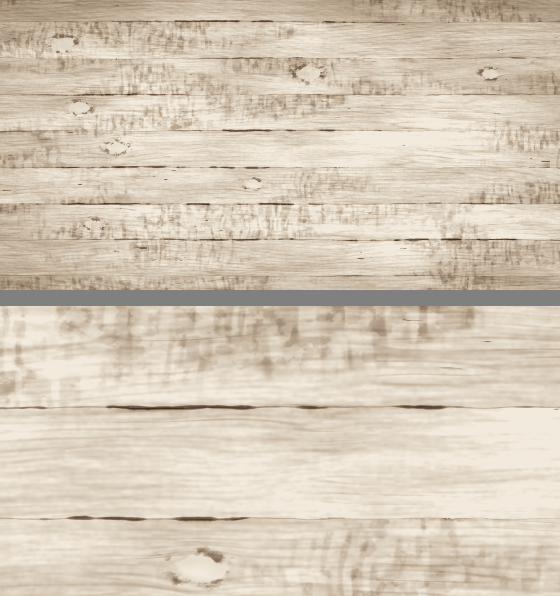
Top, the full canvas; bottom, a detail of the centre.
This texture is drawn by a WebGL 1 fragment shader. Its source:

```glsl
precision highp float;
// Whitewashed, weathered horizontal wooden planks with crisp grain, saw marks, knots and broken seams.
uniform vec2 u_resolution;

float hash(vec2 p) {
  return fract(sin(dot(p, vec2(127.1, 311.7))) * 43758.5);
}

float noise(vec2 p) {
  vec2 i = floor(p), f = fract(p);
  f = f * f * (3.0 - 2.0 * f);
  return mix(mix(hash(i), hash(i + vec2(1, 0)), f.x),
             mix(hash(i + vec2(0, 1)), hash(i + vec2(1, 1)), f.x), f.y);
}

float fbm(vec2 p) {
  float sum = 0.0, amp = 0.533;
  for (int i = 0; i < 4; i++) {
    sum += amp * noise(p);
    p = p * 2.03 + 17.3;
    amp *= 0.5;
  }
  return sum;
}

// Maps a brightness to the wood palette: crack, bare wood, thin paint, paint
vec3 woodColor(float tone) {
  vec3 c = mix(vec3(0.24, 0.17, 0.12), vec3(0.51, 0.42, 0.34), smoothstep(0.15, 0.51, tone));
  c = mix(c, vec3(0.75, 0.68, 0.59), clamp((tone - 0.51) / 0.24, 0.0, 1.0));
  return mix(c, vec3(0.95, 0.92, 0.865), clamp((tone - 0.75) / 0.2, 0.0, 1.0));
}

void main() {
  vec2 uv = gl_FragCoord.xy / u_resolution;
  vec2 p = gl_FragCoord.xy / u_resolution.y;
  float pixel = 1.0 / u_resolution.y;

  // Planks: eight slightly wavering seams, partial planks at top and bottom
  float pitch = 0.1253, base = 0.0475;
  float v = (p.y - base) / pitch;
  float seamId = floor(v + 0.5);
  v += 0.04 * (noise(vec2(p.x * 4.0, seamId * 5.0)) - 0.5);
  v += 0.03 * (fbm(vec2(p.x * 30.0, seamId * 8.0)) - 0.5);
  float plank = floor(v);
  float seamDist = abs(v - seamId) * pitch;

  // Knots: at most one in each cell along a plank
  float cell = floor(p.x / 0.64);
  vec2 seed = vec2(cell + 3.0, plank + 5.0);
  vec2 center = vec2((cell + 0.3 + 0.4 * hash(seed)) * 0.64,
                     (plank + 0.35 + 0.3 * hash(seed + 11.0)) * pitch + base);
  float radius = 0.016 + 0.02 * hash(seed + 23.0);
  float hasKnot = step(0.66, hash(seed + 37.0));
  vec2 toKnot = p - center;
  float knotDist = length(toKnot / (radius * vec2(1.6, 0.9)));

  // Grain coordinates bend around knots and drift along the plank
  vec2 g = p + vec2(hash(vec2(plank, 3.0)) * 17.0, plank * 2.7);
  g.y -= hasKnot * 0.8 * toKnot.y * exp(-0.5 * knotDist * knotDist);
  g.y += 0.03 * (noise(g * vec2(2.4, 8.0)) - 0.5) + 0.006 * (noise(g * vec2(11.0, 25.0)) - 0.5);

  // Light center, browner rim
  vec2 q = 2.0 * uv - 1.0;
  float rim = smoothstep(0.1, 1.7, dot(q * q, vec2(0.9)));
  float tone = 0.928 - 0.125 * rim - 0.06 * smoothstep(0.82, 1.0, uv.y);
  tone += 0.025 * (hash(vec2(plank, 9.0)) - 0.5);

  // Grain: cloudy paint, long streaks, fibres and grit
  tone += 0.24 * (fbm(p * vec2(3.0, 9.0) + plank * 4.3) - 0.5);
  tone += 0.13 * (fbm(g * vec2(4.0, 55.0)) - 0.5);
  float fibre = noise(g * vec2(18.0, 165.0)) + noise(g * vec2(60.0, 330.0)) - 1.0;
  float grit = noise(p * 150.0) + noise(p * vec2(240.0, 310.0)) - 1.0;
  tone += 0.05 * fibre + 0.025 * grit;

  // Thin dark growth rings and hairline scratches, interrupted along their length
  float phase = g.y * 70.0 + 6.0 * noise(g * vec2(1.5, 7.0)) + 0.5 * noise(g * vec2(14.0, 40.0));
  float ring = pow(0.5 + 0.5 * sin(6.283 * phase), 3.0);
  ring *= smoothstep(0.35, 0.65, noise(g * vec2(2.0, 11.0) + 5.0));
  tone -= 0.06 * ring * (0.4 + 0.6 * noise(g * vec2(30.0, 90.0)));
  float scratch = 1.0 - smoothstep(0.0, 0.12, abs(noise(g * vec2(7.0, 95.0) + 13.0) - 0.5));
  tone -= 0.075 * scratch * smoothstep(0.4, 0.7, fbm(p * vec2(7.0, 24.0) + 7.0));

  // Worn patches with vertical saw strokes and flaked paint
  float wear = fbm(vec2(p.x * 2.6 + plank * 7.1, p.y * 8.0 + plank * 3.7));
  wear = smoothstep(0.52, 0.7, wear + 0.10 * rim);
  float saw = noise(vec2(p.x * 125.0 + 3.0 * noise(p * 14.0), p.y * 26.0 + 3.0));
  saw = smoothstep(0.35, 0.8, saw);
  float flakes = smoothstep(0.48, 0.66, fbm(p * vec2(60.0, 75.0)));
  tone -= wear * (0.02 + 0.08 * saw + 0.07 * flakes + 0.05 * saw * flakes);

  // Pale knot hearts with a thin, broken, crumbly rim
  float d = knotDist + 0.6 * (fbm(p * 75.0) - 0.5);
  float heart = 1.0 - smoothstep(0.75, 0.95, d);
  float crust = smoothstep(0.75, 0.9, d) * (1.0 - smoothstep(0.95, 1.6, d));
  tone = mix(tone, 0.93 - 0.08 * rim + 0.03 * fibre, 0.75 * hasKnot * heart);
  tone -= hasKnot * crust * 0.3 * smoothstep(0.45, 0.68, fbm(p * vec2(65.0, 95.0) + 8.0));

  // Rare splits along the grain
  float split = smoothstep(0.76, 0.84, fbm(g * vec2(20.0, 120.0) + 31.0));
  split *= smoothstep(0.66, 0.8, noise(p * vec2(7.0, 16.0) + 43.0));
  tone -= 0.4 * split;

  // Seams: short ragged openings between lengths filled with paint
  float open = noise(vec2(p.x * 2.4 + 4.0, seamId * 7.3)) + 0.12 * (1.0 - uv.x);
  open = smoothstep(0.42, 0.85, open);
  open *= 0.15 + 0.85 * smoothstep(0.4, 0.6, fbm(vec2(p.x * 24.0, seamId * 3.1)));
  float halfWidth = 0.0002 + 0.0036 * open * fbm(vec2(p.x * 50.0, seamId * 9.7));
  float line = 1.0 - smoothstep(halfWidth * 0.4, halfWidth + 0.8 * pixel, seamDist);
  tone -= line * (0.06 + 0.44 * open);
  tone -= exp(-seamDist / 0.006) * (0.015 + 0.05 * open);

  gl_FragColor = vec4(woodColor(tone), 1.0);
}
```
